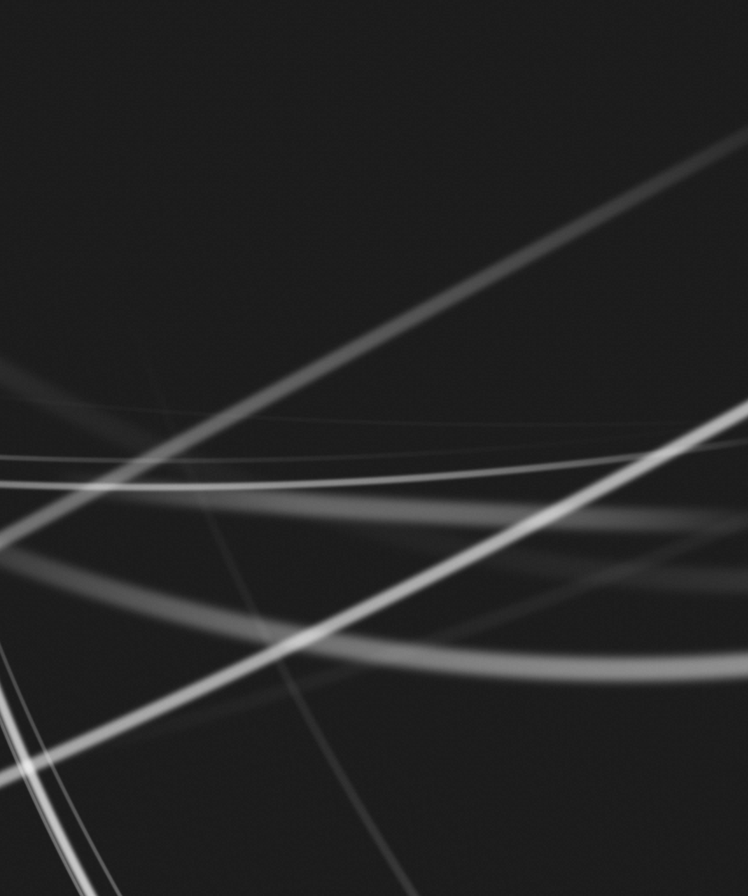
Reproduce this background procedurally as a Shadertoy shader.

```glsl
const vec3 BACKGROUND = vec3(0.11);
const float GRAIN_AMOUNT = 0.012;
const float GRAIN_CELLS = 512.0;
const float EDGE_POWER = 3.0;

// Paths and lights hold values at the start, middle and end of an axis.
// Flat streaks run left to right and give a height.
const int FLAT_COUNT = 9;
const vec3 FLAT_PATH[FLAT_COUNT] = vec3[](
    vec3(0.397, 0.622, 0.850), vec3(0.130, 0.3255, 0.544),
    vec3(0.3815, 0.2734, 0.258), vec3(0.4596, 0.4635, 0.508),
    vec3(0.469, 0.432, 0.419), vec3(0.586, 0.4115, 0.3516),
    vec3(0.4896, 0.491, 0.5286), vec3(0.557, 0.5286, 0.531),
    vec3(0.138, 0.262, 0.4206));
const vec3 FLAT_LIGHT[FLAT_COUNT] = vec3[](
    vec3(0.38, 0.26, 0.07), vec3(0.60, 0.63, 0.66),
    vec3(0.14, 0.40, 0.50), vec3(0.42, 0.46, 0.06),
    vec3(-0.10, 0.32, 0.03), vec3(0.06, 0.03, 0.09),
    vec3(0.20, 0.04, 0.015), vec3(0.01, 0.025, 0.005),
    vec3(0.0, 0.04, 0.04));
const float FLAT_WIDTH[FLAT_COUNT] = float[](
    0.0095, 0.0085, 0.0145, 0.0042, 0.0140, 0.0150, 0.0030, 0.0025, 0.0090);

// Steep streaks run bottom to top and give a distance from the left.
const int STEEP_COUNT = 4;
const vec3 STEEP_PATH[STEEP_COUNT] = vec3[](
    vec3(0.1016, -0.085, -0.112), vec3(0.0915, -0.094, -0.121),
    vec3(0.134, -0.0755, -0.140), vec3(0.462, 0.201, 0.053));
const vec3 STEEP_LIGHT[STEEP_COUNT] = vec3[](
    vec3(0.75, 0.55, 0.0), vec3(0.35, 0.20, 0.0),
    vec3(0.30, 0.12, 0.0), vec3(0.12, 0.015, 0.0));
const float STEEP_WIDTH[STEEP_COUNT] = float[](0.0062, 0.0020, 0.0024, 0.0055);

float hash(vec2 cell) {
    return fract(sin(dot(cell, vec2(127.1, 311.7))) * 43758.5453);
}

// Linear and squared terms of the parabola through three even knots.
vec2 bendTerms(vec3 knots) {
    float squared = 2.0 * (knots.x - 2.0 * knots.y + knots.z);
    return vec2(knots.z - knots.x - squared, squared);
}

float parabola(vec3 knots, float t) {
    return knots.x + dot(bendTerms(knots), vec2(t, t * t));
}

// Soft band around a curved path; span is the length of the axis.
float streak(float t, float offset, float span, vec3 path, vec3 light, float width) {
    float slope = dot(bendTerms(path), vec2(1.0, 2.0 * t)) / span;
    float dist = abs(offset - parabola(path, t)) / sqrt(1.0 + slope * slope);
    float band = exp(-pow(dist / width, EDGE_POWER));
    return band * max(parabola(light, t), 0.0);
}

void mainImage(out vec4 fragColor, in vec2 fragCoord) {
    vec2 uv = fragCoord / iResolution.xy;
    float aspect = iResolution.x / iResolution.y;
    vec2 p = vec2(uv.x * aspect, uv.y);

    // Screen blending keeps crossings from burning out.
    float shade = 1.0;
    for (int i = 0; i < FLAT_COUNT; i++) {
        shade *= 1.0 - streak(uv.x, p.y, aspect, FLAT_PATH[i], FLAT_LIGHT[i], FLAT_WIDTH[i]);
    }
    for (int i = 0; i < STEEP_COUNT; i++) {
        shade *= 1.0 - streak(uv.y, p.x, 1.0, STEEP_PATH[i], STEEP_LIGHT[i], STEEP_WIDTH[i]);
    }
    vec3 color = 1.0 - (1.0 - BACKGROUND) * shade;

    // Fine film grain
    color += (hash(floor(p * GRAIN_CELLS)) - 0.5) * GRAIN_AMOUNT;
    fragColor = vec4(color, 1.0);
}
```
